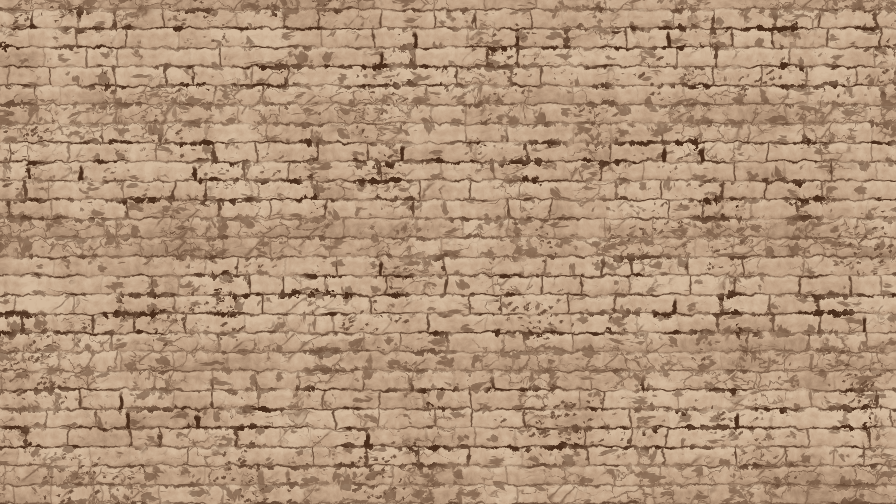
A Shadertoy shader for this texture:

```glsl
const float ROWS = 26.5;          // courses over the canvas height
const float BRICK_WIDTH = 2.62;   // mean length, in course heights
const float JOINT_JITTER = 0.6;   // spread of the upright joints
const float JOINT_WIDTH = 0.04;   // half width, in course heights
const float CHIP_WIDTH = 0.45;    // extra width where edges crumble
const float GAP_SHARE = 0.07;     // share of deep open joints
const float BAND_PERIOD = 6.5;    // courses between cracked bands
const float BAND_CENTER = 1.0;
const float CRACK_WIDTH = 0.03;
const float CRACK_DEPTH = 0.55;
const float FLAKE_DEPTH = 0.45;
const float PIT_DEPTH = 0.7;
const float GRAIN = 0.55;         // fine mottling of the faces
const vec3 PALE = vec3(0.83, 0.73, 0.62);
const vec3 SAND = vec3(0.76, 0.64, 0.53);
const vec3 SHADOW = vec3(0.29, 0.18, 0.11);

vec2 hash2(vec2 p) {
    vec2 q = vec2(dot(p, vec2(127.1, 311.7)), dot(p, vec2(269.5, 183.3)));
    return fract(sin(q) * 43758.5);
}

// Layered, rotated sines, roughly -1 to 1
float waves(vec2 p) {
    float sum = 0.0, amp = 0.5;
    for (int i = 0; i < 5; i++) {
        p = mat2(0.8, 0.6, -0.6, 0.8) * p * 1.7 + 1.3;
        p += 0.6 * sin(p.yx * 0.7);
        sum += amp * sin(p.x) * cos(p.y);
        amp *= 0.65;
    }
    return sum;
}

// Cellular noise: nearest distance, second distance, cell value
vec3 cells(vec2 p) {
    vec2 base = floor(p);
    vec3 best = vec3(9.0, 9.0, 0.0);
    for (int y = -1; y <= 1; y++)
    for (int x = -1; x <= 1; x++) {
        vec2 id = base + vec2(x, y);
        vec2 h = hash2(id);
        float d = length(id + h - p);
        if (d < best.x) best = vec3(d, best.x, fract(h.x * 7.3 + h.y * 3.1));
        else best.y = min(best.y, d);
    }
    return best;
}

float stroke(float dist, float halfWidth, float pixel) {
    return 1.0 - smoothstep(halfWidth - pixel, halfWidth + pixel, dist);
}

void mainImage(out vec4 fragColor, in vec2 fragCoord) {
    float pixel = ROWS / iResolution.y;
    vec2 p = fragCoord * pixel;

    // Ragged courses
    float rough = waves(p * 1.6);
    float jag = waves(p * 3.1 + 50.0);
    vec2 q = p + 0.13 * vec2(waves(p * 1.1 + 17.0), rough) + 0.05 * jag;
    float row = floor(q.y);
    float rise = q.y - row;
    float band = smoothstep(0.1, 0.9,
        cos(6.2832 * (p.y - BAND_CENTER) / BAND_PERIOD));

    // Upright joints at jittered places; some are tight, a few open
    float along = q.x / BRICK_WIDTH + hash2(vec2(row, 5.0)).x * 9.0;
    float slot = floor(along);
    float brick = slot - 1.0;
    float wear = max(waves(p * 0.5 + 40.0) + 0.25, 0.0);
    float chip = CHIP_WIDTH * wear * max(jag + 0.2, 0.0);
    float dark = 0.0;
    for (int i = 0; i < 2; i++) {
        vec2 h = hash2(vec2(slot + float(i), row));
        float joint = slot + float(i) + (h.x - 0.5) * JOINT_JITTER;
        brick += step(joint, along);
        float open = step(h.y, GAP_SHARE) * smoothstep(0.95, 0.6, rise);
        float depth = mix(0.8 * smoothstep(0.1, 0.8, h.y), 1.0, open);
        depth *= 1.0 - 0.6 * band;
        float width = JOINT_WIDTH + chip * 0.6 + 0.05 * open;
        float dist = abs(along - joint) * BRICK_WIDTH;
        dark = max(dark, depth * stroke(dist, width, pixel));
    }

    // Bed joints, fading and crumbling along their length
    float bed = min(rise, 1.0 - rise);
    float bedDepth = clamp(0.72 + 0.8 * waves(p * vec2(0.6, 0.9) + 8.0), 0.15, 1.0);
    bedDepth *= 1.0 - 0.35 * band;
    dark = max(dark, bedDepth * stroke(bed, JOINT_WIDTH + chip, pixel));

    // Cracks, gathered in the worn bands
    vec3 plate = cells(q * vec2(0.8, 1.25) + 0.25 * rough);
    float cracked = smoothstep(0.05, 0.55, waves(p * 0.45 + 23.0) + 0.4 * band);
    float crack = stroke(0.5 * (plate.y - plate.x), CRACK_WIDTH, pixel);
    dark = max(dark, CRACK_DEPTH * cracked * crack);

    // Flaked hollows with torn outlines
    float flake = waves(p * vec2(1.3, 1.9) + 71.0) + 0.25 * wear + 0.1 * band;
    dark = max(dark, FLAKE_DEPTH * smoothstep(0.42, 0.68, flake));

    // Small pits
    vec3 pit = cells(p * vec2(2.3, 3.0) + 0.5 * jag);
    float pitted = smoothstep(-0.1, 0.5, waves(p * 0.3 + 61.0));
    float hole = stroke(pit.x, 0.3 * pit.z * pitted, 2.5 * pixel);
    dark = max(dark, PIT_DEPTH * pitted * hole * step(0.6, pit.z));

    // Face tone: brick variation, mottling and a lit upper edge
    float tone = 0.55 * (hash2(vec2(brick, row + 31.0)).x - 0.5);
    tone += 0.55 * waves(p * 0.25 + 3.0) + 0.4 * waves(p * 0.9 + 13.0);
    tone += GRAIN * waves(p * 3.3);
    tone += 0.45 * smoothstep(0.6, 0.85, rise) - 0.3 * smoothstep(0.35, 0.1, rise);
    tone += 0.3 - 0.4 * band;
    vec3 color = mix(SAND, PALE, clamp(tone, 0.0, 1.0));
    color = mix(color, SHADOW, 0.24 * clamp(-tone, 0.0, 1.0));
    fragColor = vec4(mix(color, SHADOW, dark), 1.0);
}
```
